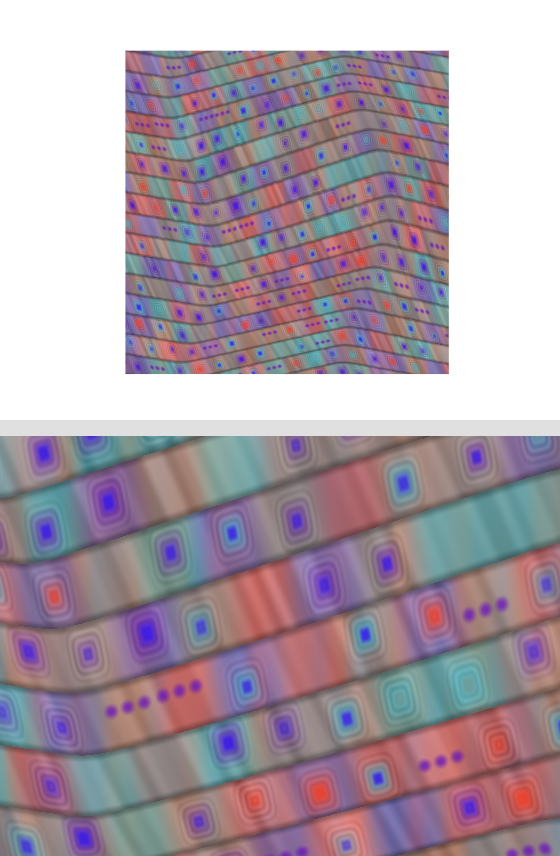
Top, the full canvas; bottom, a detail of the centre.
This pattern is drawn by a WebGL 2 fragment shader. Its source:

```glsl
#version 300 es
precision highp float;

#define BANDS 16.0
#define CELLS 16.0
#define SIDE 0.770
#define CORNER vec2(-0.368, 0.1094)
#define LINE_WIDTH 0.13
#define LINE_DEPTH 0.30
#define DOT_SHARE 0.66
#define CLUSTER_SHARE 0.14
#define DOT_RADIUS 0.17
#define STREAKS 0.13
#define RINGS 0.045

uniform vec2 u_resolution;
out vec4 outColor;

const float TAU = 6.28319;
const vec3 TAN = vec3(0.61, 0.51, 0.48);
const vec3 VIOLET = vec3(0.53, 0.43, 0.62);
const vec3 ROSE = vec3(0.71, 0.43, 0.45);
const vec3 TEAL = vec3(0.45, 0.61, 0.60);
const vec3 FOLD = vec3(0.51, 0.46, 0.53);
const vec3 BLUE = vec3(0.22, 0.10, 0.92);
const vec3 CYAN = vec3(0.22, 0.72, 0.82);
const vec3 RED = vec3(0.93, 0.26, 0.18);
const vec3 PURPLE = vec3(0.42, 0.10, 0.72);

float hash(vec2 p) {
  return fract(sin(dot(p, vec2(127.1, 311.7))) * 43758.5453);
}

// One-dimensional value noise, different in each band
float streakNoise(float x, float band) {
  float i = floor(x), f = fract(x);
  return mix(hash(vec2(i, band)), hash(vec2(i + 1.0, band)), f * f * (3.0 - 2.0 * f));
}

// Ramp that is zero below the fold and linear above it
float softRamp(float x) {
  return 0.5 * (x + sqrt(x * x + 0.0004));
}

vec3 cellTint(vec2 cell) {
  float h = hash(cell + 3.7);
  vec3 tint = h < 0.36 ? TAN : h < 0.58 ? VIOLET : h < 0.79 ? ROSE : TEAL;
  return tint + 0.06 * (hash(cell + 9.1) - 0.5);
}

// Rounded square distance
float squircle(vec2 p) {
  p *= p;
  return sqrt(sqrt(dot(p, p)));
}

vec3 addDots(vec3 col, vec2 cell, vec2 p) {
  float kind = hash(cell + 21.3);
  float hue = hash(cell + 33.9);
  p -= 0.26 * (vec2(hash(cell + 5.3), hash(cell + 7.9)) - 0.5);
  if (kind < DOT_SHARE) {
    float d = squircle(p * vec2(1.15, 0.9));
    float radius = DOT_RADIUS * mix(0.75, 1.2, hash(cell + 41.0));
    float strength = mix(0.45, 1.0, hash(cell + 55.0));
    vec3 halo = hue < 0.42 ? CYAN : hue < 0.82 ? PURPLE : RED;
    vec3 core = hue < 0.12 ? TEAL : hue < 0.82 ? BLUE : RED;
    col += RINGS * cos(d * 62.0) * smoothstep(0.5, 0.2, d);
    col = mix(col, halo, 0.6 * strength * smoothstep(2.3 * radius, 0.4 * radius, d));
    col = mix(col, core, 0.9 * strength * smoothstep(radius, 0.2 * radius, d));
  } else if (kind < DOT_SHARE + CLUSTER_SHARE) {
    // Row of three small dots
    for (int k = -1; k <= 1; k++) {
      float d = length(p - vec2(0.27 * float(k), 0.0));
      col = mix(col, PURPLE, 0.8 * smoothstep(0.15, 0.02, d));
    }
  }
  return col;
}

vec3 weave(vec2 uv) {
  // Wandering folds of the chevron
  float foldA = 0.21 + 0.07 * cos(TAU * (uv.y - 0.36));
  float foldB = 0.745 + 0.073 * cos(TAU * (uv.y - 0.53));
  float rise = -0.17 * uv.x + 0.44 * softRamp(uv.x - foldA) - 0.49 * softRamp(uv.x - foldB);

  float across = (uv.y - rise) * BANDS;
  float band = mod(floor(across), BANDS);
  float t = fract(across) - 0.5;
  float along = uv.x * CELLS + 5.0 * hash(vec2(band, 2.0)) + 0.22 * t;

  // Soft blocks of colour with fine streaks
  float q = along - 0.5;
  vec2 cell = vec2(floor(q), band);
  vec3 col = mix(cellTint(cell), cellTint(cell + vec2(1.0, 0.0)), smoothstep(0.25, 0.75, fract(q)));
  float streak = streakNoise((along + 0.25 * t) * 6.0, band) - 0.5;
  float hueStreak = streakNoise((along - 0.2 * t) * 3.0, band + 40.0) - 0.5;
  col += STREAKS * streak + 0.14 * hueStreak * vec3(1.0, -0.2, -0.8);

  // Folds fade to grey
  vec2 toFold = (uv.x - vec2(foldA, foldB)) / vec2(0.025, 0.035);
  vec2 fade = exp(-toFold * toFold);
  col = mix(col, FOLD, 0.3 * fade.x + 0.5 * fade.y);

  col = addDots(col, vec2(floor(along), band), vec2(fract(along) - 0.5, t));

  // Dark line between bands
  float line = smoothstep(LINE_WIDTH, 0.0, 0.5 - abs(t));
  return col * (1.0 - LINE_DEPTH * line) * (1.0 + 0.06 * t);
}

void main() {
  vec2 p = gl_FragCoord.xy / u_resolution.y;
  p.x -= 0.5 * u_resolution.x / u_resolution.y;
  vec2 uv = (p - CORNER) / SIDE;

  // Square swatch on a white margin
  vec2 inside = 0.5 * SIDE - abs(uv - 0.5) * SIDE;
  float mask = clamp(min(inside.x, inside.y) * u_resolution.y + 0.5, 0.0, 1.0);
  outColor = vec4(mix(vec3(1.0), clamp(weave(uv), 0.0, 1.0), mask), 1.0);
}
```
